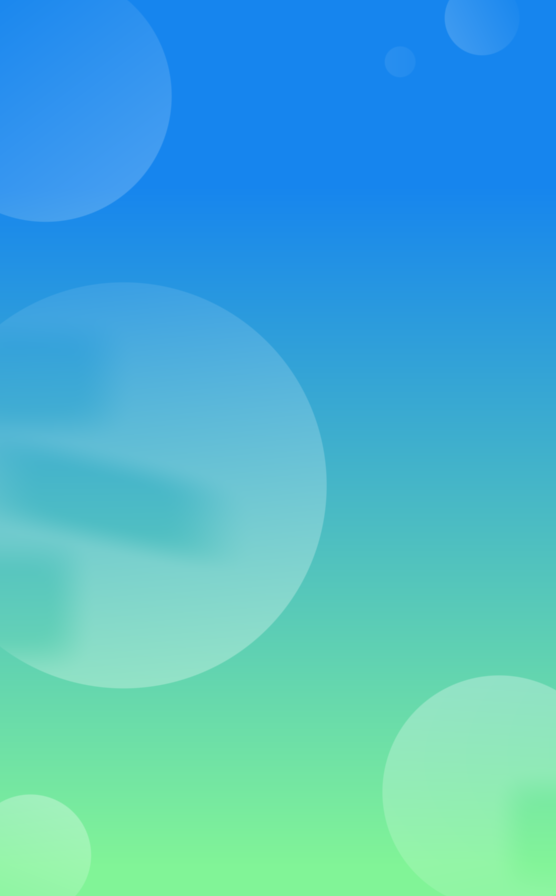
A WebGL 1 fragment shader for this background:

```glsl
precision highp float;
// Blue to green vertical gradient with translucent white bubbles and soft hollows.
uniform vec2 u_resolution;

// Lengths are in canvas heights, origin at the lower left.
const vec3 SKY_BLUE = vec3(0.088, 0.523, 0.932);
const vec3 MINT_GREEN = vec3(0.505, 0.955, 0.592);
const float GRADIENT_TOP = 0.79;
const float GRADIENT_BOTTOM = 0.035;

// Bubbles: centre and radius.
const vec3 TOP_BUBBLE = vec3(0.051, 0.893, 0.1406);
const vec3 CORNER_BUBBLE = vec3(0.538, 0.980, 0.0417);
const vec3 TINY_BUBBLE = vec3(0.4466, 0.931, 0.0172);
const vec3 MAIN_BUBBLE = vec3(0.138, 0.4583, 0.2266);
const vec3 RIGHT_BUBBLE = vec3(0.557, 0.116, 0.1302);
const vec3 LOW_BUBBLE = vec3(0.034, 0.0456, 0.0677);

// Hollows: centre and half size.
const vec4 UPPER_HOLLOW = vec4(0.040, 0.577, 0.078, 0.052);
const vec4 MIDDLE_HOLLOW = vec4(0.115, 0.442, 0.118, 0.042);
const vec4 LOWER_HOLLOW = vec4(0.015, 0.325, 0.064, 0.058);
const vec4 RIGHT_HOLLOW = vec4(0.622, 0.069, 0.052, 0.052);
const float MIDDLE_TILT = 0.22;
const float HOLLOW_SOFTNESS = 0.45;

// Opacity running from 'start' to 'end' along a direction, cut to a smooth disc.
float bubble(vec2 p, vec3 disc, vec2 direction, float start, float end) {
  vec2 offset = p - disc.xy;
  float pixel = 1.0 / u_resolution.y;
  float mask = smoothstep(pixel, -pixel, length(offset) - disc.z);
  float along = 0.5 + 0.5 * dot(offset, normalize(direction)) / disc.z;
  return mask * mix(start, end, clamp(along, 0.0, 1.0));
}

// Blurred rounded patch; tilt lowers it towards the right.
float hollow(vec2 p, vec4 patch_, float tilt) {
  vec2 q = p - patch_.xy;
  q.y += tilt * q.x;
  q /= patch_.zw;
  q *= q;
  float radius = pow(dot(q, q), 0.25);
  return 1.0 - smoothstep(1.0 - HOLLOW_SOFTNESS, 1.0 + HOLLOW_SOFTNESS, radius);
}

void main() {
  vec2 p = gl_FragCoord.xy / u_resolution.y;

  // Background gradient
  float blend = clamp((GRADIENT_TOP - p.y) / (GRADIENT_TOP - GRADIENT_BOTTOM), 0.0, 1.0);
  vec3 color = mix(SKY_BLUE, MINT_GREEN, blend);

  // Plain bubbles
  float veil = bubble(p, TOP_BUBBLE, vec2(0.6, -0.8), 0.0, 0.20);
  veil += bubble(p, CORNER_BUBBLE, vec2(1.0, 0.5), 0.17, 0.02);
  veil += bubble(p, TINY_BUBBLE, vec2(1.0, 0.0), 0.08, 0.05);
  veil += bubble(p, LOW_BUBBLE, vec2(0.4, 1.0), 0.09, 0.32);

  // Main bubble with three hollows
  float solid = 1.0 - 0.75 * hollow(p, UPPER_HOLLOW, 0.0);
  solid *= 1.0 - 0.92 * hollow(p, MIDDLE_HOLLOW, MIDDLE_TILT);
  solid *= 1.0 - 0.85 * hollow(p, LOWER_HOLLOW, 0.0);
  veil += solid * bubble(p, MAIN_BUBBLE, vec2(0.35, -1.0), 0.09, 0.30);

  // Right bubble with one hollow
  solid = 1.0 - 0.9 * hollow(p, RIGHT_HOLLOW, 0.0);
  veil += solid * bubble(p, RIGHT_BUBBLE, vec2(0.2, -1.0), 0.30, 0.10);

  gl_FragColor = vec4(mix(color, vec3(1.0), veil), 1.0);
}
```
